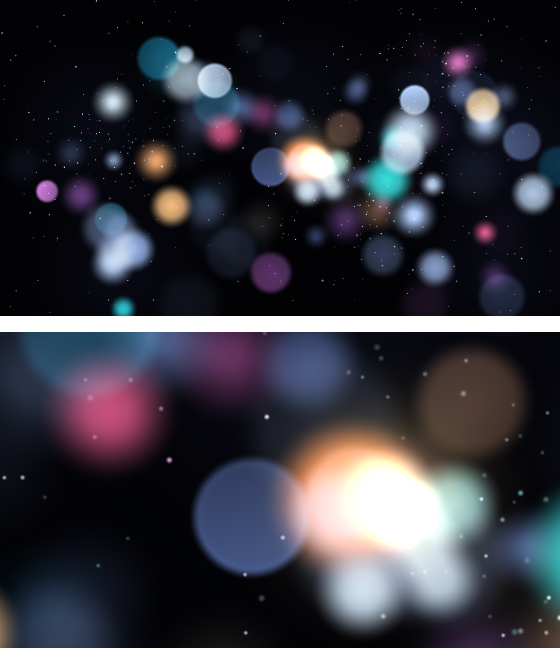
Top: the whole. Bottom: its middle third, enlarged.
Reproduce this background procedurally as a Shadertoy shader.

```glsl
// Defocused coloured lights on near-black: three layers of bokeh discs (faint,
// middling, bright) are screened together, gathered loosely around a few hubs,
// then joined by a warm central flare and drifts of fine sparkling dust.

const vec2 CANVAS = vec2(1.778, 1.0);   // all lengths are in canvas heights
const vec2 FLARE = vec2(1.0, 0.49);
const float GOLDEN = 0.618034;
const vec2 HUBS[6] = vec2[6](
    vec2(0.29, 0.60), vec2(1.42, 0.66), vec2(0.94, 0.68),
    vec2(1.66, 0.55), vec2(0.38, 0.13), vec2(1.58, 0.15));

float hash(vec2 p) {
    return fract(sin(dot(p, vec2(127.1, 311.7))) * 43758.5453);
}

vec2 hash2(vec2 p) {
    return vec2(hash(p), hash(p + 17.3));
}

vec3 screenBlend(vec3 base, vec3 light) {
    return 1.0 - (1.0 - base) * (1.0 - clamp(light, 0.0, 1.0));
}

// Mostly pale blue-white, with some cyan, pink to violet, and a little amber.
vec3 lightColour(float pick, float tint) {
    if (pick < 0.62) return mix(vec3(0.62, 0.74, 0.96), vec3(0.80, 0.88, 0.92), tint);
    if (pick < 0.73) return mix(vec3(0.10, 0.66, 0.76), vec3(0.26, 0.95, 0.90), tint);
    if (pick < 0.94) return mix(vec3(1.00, 0.38, 0.58), vec3(0.80, 0.50, 0.88), tint);
    return mix(vec3(0.95, 0.62, 0.38), vec3(0.98, 0.88, 0.62), tint);
}

// Sharp discs get a thin rim and a slanted sheen, blurred ones a bright core.
float bokeh(vec2 offset, float radius, float blur, float slant) {
    float d = length(offset);
    float mask = 1.0 - smoothstep(radius - blur, radius + blur, d);
    float sharp = 1.0 - smoothstep(0.006, 0.02, blur);
    float rim = smoothstep(0.78, 0.97, d / radius) * 0.08;
    float sheen = dot(offset, vec2(cos(slant), sin(slant))) / radius * 0.2;
    float core = 0.25 * exp(-3.0 * d * d / (radius * radius));
    return mask * mix(0.88 + core, 0.92 + rim + sheen, sharp);
}

// One layer of discs; gather pulls them from an even spread towards the hubs.
vec3 bokehLayer(vec2 p, int count, float seed, vec2 radii, vec2 gains, float gather) {
    vec3 sum = vec3(0.0);
    for (int i = 0; i < count; i++) {
        float n = float(i);
        vec2 id = vec2(n, seed);
        vec2 even = fract(n * vec2(0.7549, 0.5698) + hash2(vec2(seed, 4.0))) * CANVAS;
        vec2 scatter = (hash2(id + 31.7) + hash2(id + 58.1) - 1.0) * vec2(0.34, 0.30);
        vec2 centre = mix(even, HUBS[i % 6] + scatter, gather);
        float radius = mix(radii.x, radii.y, hash(id + 3.1));
        float blur = min(mix(0.006, 0.046, hash(id + 7.9)), radius * 0.8);
        float gain = mix(gains.x, gains.y, hash(id + 12.4));
        vec3 tone = lightColour(fract(n * GOLDEN + seed * 0.37), hash(id + 21.6));
        float shape = bokeh(p - centre, radius, blur, 6.283 * hash(id + 44.2));
        sum = screenBlend(sum, tone * gain * shape);
    }
    return sum;
}

// Faint blue glow around the hubs.
vec3 haze(vec2 p) {
    float glow = 0.0;
    for (int i = 0; i < 6; i++) {
        vec2 q = p - HUBS[i];
        glow += exp(-dot(q, q) / 0.04);
    }
    return vec3(0.006, 0.007, 0.018) + vec3(0.024, 0.028, 0.052) * glow;
}

float segmentDistance(vec2 p, vec2 a, vec2 b) {
    vec2 ab = b - a;
    return length(p - a - ab * clamp(dot(p - a, ab) / dot(ab, ab), 0.0, 1.0));
}

float dustDensity(vec2 p) {
    float left = length((p - vec2(0.32, 0.54)) * vec2(0.8, 1.2));
    float right = segmentDistance(p, vec2(1.12, 0.30), vec2(1.42, 0.76));
    return 0.02 + 0.30 * exp(-left * left / 0.03) + 0.26 * exp(-right * right / 0.03);
}

// Tiny specks, at most one to a cell, kept inside the cell borders.
vec3 dust(vec2 p, float cellSize, float seed) {
    vec2 cell = floor(p / cellSize);
    vec2 id = cell + seed;
    float present = step(hash(id), dustDensity((cell + 0.5) * cellSize));
    vec2 centre = (cell + mix(vec2(0.25), vec2(0.75), hash2(id + 5.3))) * cellSize;
    float size = mix(0.0032, 0.0056, pow(hash(id + 9.7), 3.0));
    float spark = 1.0 - smoothstep(0.0, size, length(p - centre));
    float level = hash(id + 13.1);
    vec3 tone = mix(vec3(0.85, 0.9, 1.0), lightColour(hash(id + 2.9), 0.7), 0.6);
    return tone * spark * present * mix(0.25, 1.1, level * level);
}

// Orange disc, yellow halo, white core and a pale smear falling to the right.
vec3 flare(vec2 p) {
    vec2 q = p - FLARE;
    vec3 glow = vec3(0.90, 0.46, 0.20) * bokeh(q + vec2(0.04, 0.0), 0.066, 0.028, 0.0);
    glow += vec3(0.80, 0.68, 0.35) * 0.6 * exp(-dot(q, q) / 0.006);
    glow += vec3(1.0) * bokeh(q, 0.036, 0.026, 0.0);
    float smear = segmentDistance(q, vec2(0.02, -0.02), vec2(0.055, -0.085));
    glow += vec3(0.60, 0.68, 0.76) * (1.0 - smoothstep(0.008, 0.05, smear));
    return glow + vec3(0.42, 0.60, 0.62) * bokeh(q - vec2(0.07, -0.005), 0.036, 0.018, 0.0);
}

void mainImage(out vec4 fragColor, in vec2 fragCoord) {
    vec2 p = fragCoord / iResolution.y;
    vec3 cool = vec3(0.82, 0.88, 1.08);
    vec3 faint = bokehLayer(p, 28, 1.0, vec2(0.04, 0.09), vec2(0.03, 0.12), 0.2);
    vec3 middling = bokehLayer(p, 36, 2.0, vec2(0.022, 0.074), vec2(0.16, 0.48), 0.4);
    vec3 bright = bokehLayer(p, 27, 3.0, vec2(0.022, 0.068), vec2(0.60, 0.96), 0.8);

    vec3 colour = screenBlend(haze(p), faint * cool);
    colour = screenBlend(colour, middling * cool);
    colour = screenBlend(colour, bright);
    colour = screenBlend(colour, flare(p));
    colour = screenBlend(colour, dust(p, 0.021, 3.0) + dust(p + 0.007, 0.034, 71.0));
    fragColor = vec4(colour, 1.0);
}
```
